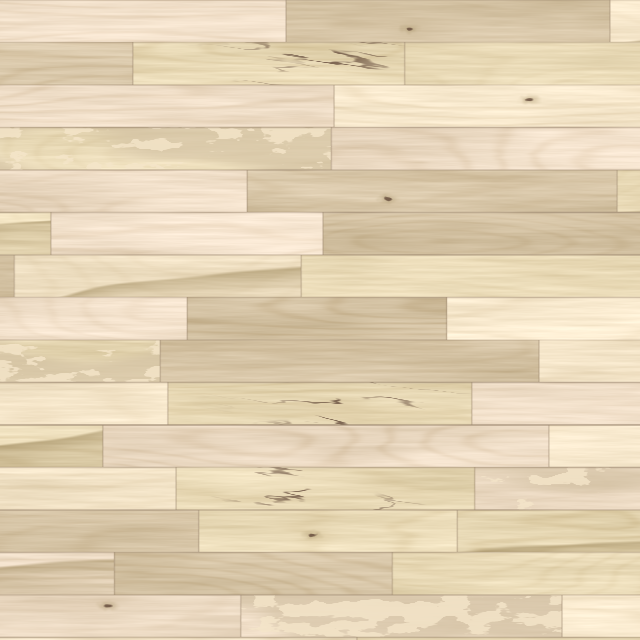
This texture is drawn by a WebGL 1 fragment shader. Its source:

```glsl
precision highp float;
// Pale hardwood floor: fifteen rows of boards with staggered random end joints.
// Each board gets its own tone and stretched-noise grain; some also carry
// spalted blotches, a heartwood wedge, dark cracks or a small knot.
uniform vec2 u_resolution;

const float ROWS = 15.06;          // rows per canvas height
const float CELLS = 1.95;          // average boards per canvas width
const float SEAM_HALF = 0.0008;

const vec3 CREAM = vec3(0.91, 0.85, 0.71);
const vec3 BLUSH = vec3(0.93, 0.86, 0.77);
const vec3 TAN = vec3(0.84, 0.77, 0.65);
const vec3 IVORY = vec3(0.96, 0.90, 0.79);
const vec3 OLIVE = vec3(0.65, 0.57, 0.40);
const vec3 BARK = vec3(0.38, 0.28, 0.22);
const vec3 SEAM = vec3(0.60, 0.52, 0.43);

float hash(vec2 p) {
  return fract(sin(dot(p, vec2(127.1, 311.7))) * 43758.5);
}

float noise(vec2 p) {
  vec2 i = floor(p), f = fract(p);
  f = f * f * (3.0 - 2.0 * f);
  return mix(mix(hash(i), hash(i + vec2(1.0, 0.0)), f.x),
             mix(hash(i + vec2(0.0, 1.0)), hash(i + 1.0), f.x), f.y);
}

float fbm(vec2 p) {
  float sum = 0.0, amp = 0.533;
  for (int i = 0; i < 4; i++) {
    sum += amp * noise(p);
    p = p * 2.03 + 17.3;
    amp *= 0.5;
  }
  return sum;
}

// Position of end joint k in a row, in cell units
float jointAt(float k, float row) {
  return k + 0.6 * hash(vec2(k, row) + 3.7);
}

// Soft line of given half width at distance d
float line(float d, float halfWidth, float px) {
  return 1.0 - smoothstep(halfWidth - 0.5 * px, halfWidth + px, d);
}

vec3 boardTone(float pick) {
  vec3 c = mix(CREAM, BLUSH, step(0.32, pick));
  c = mix(c, TAN, step(0.58, pick));
  return mix(c, IVORY, step(0.82, pick));
}

// Fine fibres, slow cloudy shading and curved growth rings
vec3 addGrain(vec3 c, vec2 g, float strength) {
  float cloud = fbm(g * vec2(3.0, 18.0));
  float fibre = fbm(g * vec2(10.0, 210.0));
  float field = 7.0 * noise(g * vec2(2.4, 15.0)) + 1.5 * cloud + 20.0 * g.y;
  float ring = pow(0.5 + 0.5 * sin(6.283 * field), 4.0);
  c += vec3(0.15, 0.16, 0.19) * (cloud - 0.5);
  c += vec3(0.09, 0.10, 0.12) * (fibre - 0.5);
  return c - strength * vec3(0.8, 1.0, 1.3) * (ring - 0.27);
}

// Irregular pale blotches on a darker board
vec3 addSpalting(vec3 c, vec2 g) {
  float zone = noise(g * vec2(5.0, 22.0));
  float blotch = fbm(g * vec2(24.0, 58.0)) + 0.45 * (zone - 0.5);
  c = mix(c, TAN * 0.98, 0.65 * smoothstep(0.25, 0.5, zone));
  return mix(c, IVORY, 0.8 * smoothstep(0.53, 0.58, blotch));
}

// Olive wedge, darkest along its slanted upper edge; at is 0..1 in the board
vec3 addHeartwood(vec3 c, vec2 at, vec2 g) {
  float depth = 0.85 * at.x - at.y + 0.3 * (noise(g * vec2(7.0, 25.0)) - 0.5);
  float streak = fbm(g * vec2(5.0, 110.0));
  float shade = 0.15 + 0.55 * exp(-4.0 * max(depth, 0.0)) + 0.5 * (streak - 0.4);
  return mix(c, OLIVE, clamp(shade, 0.0, 0.85) * smoothstep(0.0, 0.09, depth));
}

// Broken dark strokes gathered around one place along the board
vec3 addCracks(vec3 c, vec2 g, float along) {
  vec2 s = vec2(g.x, g.y + 0.12 * g.x);
  float stroke = 1.0 - smoothstep(0.004, 0.035, abs(fbm(s * vec2(7.0, 42.0)) - 0.5));
  float broken = smoothstep(0.42, 0.68, noise(s * vec2(16.0, 65.0) + 7.0));
  return mix(c, BARK, 0.8 * stroke * broken * exp(-along * along * 70.0));
}

vec3 addKnot(vec3 c, vec2 offset, vec2 g) {
  float r = length(offset * vec2(0.6, 1.3)) + 0.004 * (noise(g * 160.0) - 0.5);
  c = mix(c, OLIVE, 0.35 * (1.0 - smoothstep(0.002, 0.013, r)));
  return mix(c, BARK, 0.8 * (1.0 - smoothstep(0.0015, 0.0045, r)));
}

void main() {
  vec2 p = gl_FragCoord.xy / u_resolution.y;
  float px = 1.0 / u_resolution.y;

  // Find the board: row from the top, then its left and right joints
  float rowPos = (1.0 - p.y) * ROWS;
  float row = floor(rowPos);
  float u = p.x * CELLS + 3.0 * hash(vec2(row, 9.1));
  float k = floor(u);
  k -= step(u, jointAt(k, row));
  float left = jointAt(k, row), right = jointAt(k + 1.0, row);
  vec2 at = vec2((u - left) / (right - left), 1.0 - fract(rowPos));
  vec2 id = vec2(k, row);
  float rnd = hash(id + 0.5);
  vec2 g = p + 20.0 * vec2(rnd, hash(id + 5.3));

  // Board tone, grain and occasional features
  float pick = fract(row * 0.618 + k * 0.277 + 0.15 * rnd);
  float feature = fract(row * 0.414 + k * 0.733 + 0.2 * rnd);
  vec3 c = addGrain(boardTone(pick), g, mix(0.01, 0.045, hash(id + 8.2)));
  float along = (u - mix(left, right, 0.3 + 0.4 * rnd)) / CELLS;
  if (feature < 0.17) c = addSpalting(c, g);
  else if (feature < 0.28) c = addHeartwood(c, at, g);
  else if (feature < 0.40) c = addCracks(c, g, along);
  else if (feature < 0.58) c = addKnot(c, vec2(along, (at.y - 0.2 - 0.6 * rnd) / ROWS), g);

  // Seams between rows and fainter end joints
  float rowGap = min(at.y, 1.0 - at.y) / ROWS;
  float endGap = min(u - left, right - u) / CELLS;
  float edge = floor(rowPos + 0.5);
  float wear = mix(0.3, 0.8, hash(vec2(edge, 2.3))) * (0.6 + 0.5 * noise(vec2(p.x * 9.0, edge)));
  c = mix(c, SEAM, 0.4 * line(endGap, SEAM_HALF, px));
  c = mix(c, SEAM, wear * line(rowGap, SEAM_HALF, px));
  gl_FragColor = vec4(clamp(c, 0.0, 1.0), 1.0);
}
```
